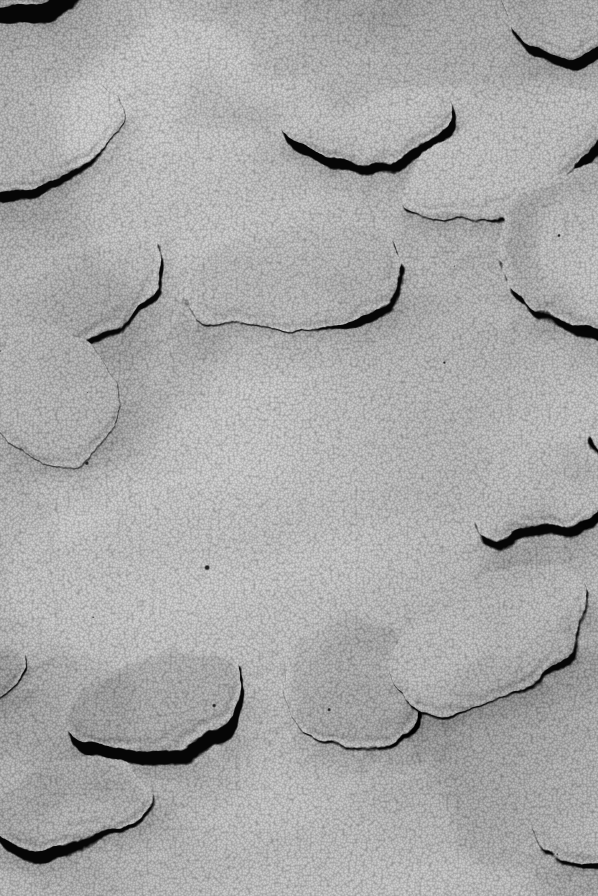
This texture is drawn by a Shadertoy shader. Its source:

```glsl
// Wind-carved sand in grey: flat slabs with eroded lips that cast black crescents.
// Slabs are warped ellipses in jittered cells; each shadow is the slab shifted away
// from the light. Layered sines shape the sand, cellular noise gives its grain.

#define SAND_TONE 0.715
#define SHADOW_TONE 0.025
#define DAMP_DARKENING 0.055
#define SLAB_DARKENING 0.095
#define GRAIN_CONTRAST 0.21
#define GRAINS_ACROSS 235.0
#define SLAB_CELL vec2(0.37, 0.29)
#define SLAB_SHARE 0.80
#define SHADOW_SHIFT vec2(0.014, -0.034)
#define LIP_ROUGHNESS 0.006

vec2 hash2(vec2 p) {
    vec3 q = fract(p.xyx * vec3(0.1031, 0.1030, 0.0973));
    q += dot(q, q.yzx + 33.33);
    return fract((q.xx + q.yz) * q.zy);
}

mat2 rotation(float angle) {
    float c = cos(angle), s = sin(angle);
    return mat2(c, s, -s, c);
}

// Layered sines, roughly -1 to 1.
float waves(vec2 p) {
    mat2 turn = rotation(1.1);
    float sum = 0.0, amplitude = 0.5;
    for (int i = 0; i < 5; i++) {
        p = turn * p * 1.9 + 1.7;
        sum += amplitude * sin(p.x + 1.5 * sin(p.y));
        amplitude *= 0.55;
    }
    return sum;
}

// Distance to the nearest scattered point, in cells.
float cellular(vec2 p) {
    vec2 cell = floor(p);
    float nearest = 2.0;
    for (int j = -1; j <= 1; j++)
    for (int i = -1; i <= 1; i++) {
        vec2 id = cell + vec2(i, j);
        nearest = min(nearest, length(id + hash2(id) - p));
    }
    return nearest;
}

// Signed distance to an ellipse with a warped, ragged outline.
float slabDistance(vec2 p, vec2 centre, vec2 radii, float tilt) {
    vec2 warp = 0.035 * vec2(waves(p * 3.0), waves(p * 3.0 + 7.0));
    vec2 q = (p - centre + warp) * rotation(tilt);
    float k = length(q / radii);
    float d = k * (k - 1.0) / max(length(q / (radii * radii)), 0.001);
    return d + LIP_ROUGHNESS * waves(p * 20.0);
}

// Open sand: soft swells, sloping streaks and damp patches with clearer borders.
float sandTone(vec2 p) {
    vec2 slope = rotation(-0.3) * p;
    float swell = 0.035 * waves(p * 1.6 + 3.0);
    float streak = 0.016 * waves(slope * vec2(3.0, 13.0));
    float damp = smoothstep(-0.05, 0.2, waves(p * vec2(1.5, 1.9) + 11.0));
    return SAND_TONE + swell + streak - DAMP_DARKENING * damp;
}

// Lay the slabs over the sand, from the top row down.
float laySlabs(vec2 p, float sand, float pixel) {
    float tone = sand;
    vec2 cell = floor(p / SLAB_CELL);
    for (int j = 1; j >= -1; j--)
    for (int i = -1; i <= 1; i++) {
        vec2 id = cell + vec2(i, j) + 20.0;
        vec2 place = hash2(id), size = hash2(id + 57.0), look = hash2(id + 131.0);
        if (look.x > SLAB_SHARE) continue;

        vec2 centre = (id - 20.0 + 0.5 + 0.7 * (place - 0.5)) * SLAB_CELL;
        vec2 radii = mix(vec2(0.10, 0.065), vec2(0.22, 0.13), size);
        float tilt = mix(-0.15, 0.55, look.y);
        float thickness = clamp(0.6 + 0.8 * waves(p * 2.0 + place * 9.0), 0.08, 1.0);
        vec2 shift = SHADOW_SHIFT * thickness * mix(0.5, 1.0, size.x);

        float body = slabDistance(p, centre, radii, tilt);
        float shadow = slabDistance(p - shift, centre, radii, tilt);
        float lee = clamp((body - shadow) / length(shift), 0.0, 1.0);

        // Dim hollow below the lip, then the hard shadow.
        tone -= 0.13 * lee * exp(-24.0 * max(shadow, 0.0));
        tone = mix(tone, SHADOW_TONE, 1.0 - smoothstep(-1.5 * pixel, 1.5 * pixel, shadow));

        // Flat top, darker in places, with layered strata along the lip.
        float darkArea = (1.0 - smoothstep(-0.018, 0.0, body))
                       * smoothstep(-0.35, 0.15, waves(p * 2.6 + place * 20.0));
        float strata = sin(330.0 * body + 5.0 * waves(p * 7.0));
        float nearLip = lee * smoothstep(-0.035, 0.0, body);
        float top = sand - SLAB_DARKENING * darkArea * mix(0.2, 1.0, place.x)
                  + nearLip * (0.07 * strata - 0.07);
        tone = mix(tone, top, 1.0 - smoothstep(-pixel, pixel, body));
    }
    return tone;
}

// Sparse dark pebbles.
float pebbles(vec2 p, float pixel) {
    vec2 id = floor(p * 5.0);
    vec2 h = hash2(id + 211.0);
    float d = length(p - (id + 0.2 + 0.6 * h) / 5.0) - 0.004 * h.y;
    return (1.0 - smoothstep(-pixel, pixel, d)) * step(0.75, h.x);
}

void mainImage(out vec4 fragColor, in vec2 fragCoord) {
    vec2 p = fragCoord / iResolution.x;
    float pixel = 1.0 / iResolution.x;
    float tone = laySlabs(p, sandTone(p), pixel);
    tone = mix(tone, 0.12, pebbles(p, pixel));
    float grain = cellular(p * GRAINS_ACROSS) - 0.45
                + 0.4 * (cellular(p * GRAINS_ACROSS * 0.45 + 40.0) - 0.45);
    tone -= GRAIN_CONTRAST * grain * smoothstep(0.08, 0.5, tone);
    fragColor = vec4(vec3(clamp(tone, 0.0, 1.0)), 1.0);
}
```
